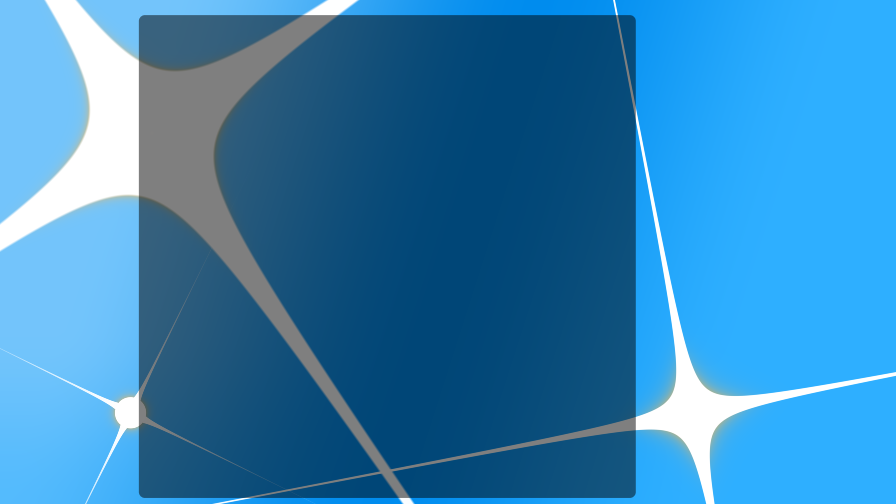
A Shadertoy shader for this background:

```glsl
// Blue sky gradient with three glowing four-pointed stars behind a dark rounded panel.

// Lengths are fractions of the canvas height.
const vec3 DEEP_BLUE = vec3(0.0, 0.55, 0.935);
const vec3 SKY_BLUE = vec3(0.18, 0.685, 1.0);
const vec3 PALE_BLUE = vec3(0.45, 0.77, 0.985);
const vec3 AMBER = vec3(1.0, 0.72, 0.30);
const vec3 WHITE = vec3(1.0);

const float VALLEY_X = 1.07;      // top end of the darkest band
const float VALLEY_SLANT = 0.32;

const vec2 PANEL_CENTER = vec2(0.7685, 0.491);
const vec2 PANEL_HALF = vec2(0.493, 0.479);
const float PANEL_RADIUS = 0.012;
const float PANEL_OPACITY = 0.5;

struct Star {
    vec2 center;
    float angle;
    float spread;     // product of the two arm coordinates on the outline
    float disc;       // radius of the round core
    float softness;   // blur of the outline
    float halo;       // width of the amber rim
    float rimReach;   // distance over which the rim fades
    float armReach;   // distance over which the arms fade
};

const Star BIG = Star(vec2(0.301, 0.736), -0.965, 0.0081, 0.0, 0.006, 0.008, 0.19, 9.0);
const Star MEDIUM = Star(vec2(1.375, 0.181), 0.189, 0.00150, 0.0, 0.0025, 0.018, 0.085, 9.0);
const Star SMALL = Star(vec2(0.259, 0.181), -0.458, 0.00022, 0.031, 0.002, 0.010, 0.042, 0.42);

vec3 skyColor(vec2 p) {
    float side = p.x - VALLEY_X + VALLEY_SLANT * (1.0 - p.y);
    vec3 left = mix(PALE_BLUE, SKY_BLUE, 0.45 * smoothstep(0.35, 0.0, p.y));
    vec3 color = mix(DEEP_BLUE, left, smoothstep(0.0, 0.75, -side));
    return mix(color, SKY_BLUE, smoothstep(0.0, 0.62, side));
}

vec3 addStar(vec3 color, vec2 p, Star star, float pixel) {
    vec2 q = p - star.center;
    float r = max(length(q), 1e-4);
    float c = cos(star.angle);
    float s = sin(star.angle);
    vec2 arm = abs(vec2(c * q.x + s * q.y, c * q.y - s * q.x));

    // Hyperbolic outline; thin arms dim once they are narrower than the blur.
    float armDist = (arm.x * arm.y - star.spread) / r;
    float discDist = r - star.disc;
    float blur = max(star.softness, pixel);
    float thinness = min(1.0, 2.0 * star.spread / (r * max(pixel, 0.5 * blur)));
    float fade = exp(-pow(r / star.armReach, 2.0) * 2.0);
    float arms = smoothstep(0.5 * blur, -0.5 * blur, armDist) * thinness * fade;
    float disc = smoothstep(0.5 * blur, -0.5 * blur, discDist) * step(0.001, star.disc);

    // Warm rim hugging the core, fading along the arms.
    float edge = max(star.disc > 0.0 ? discDist : armDist, 0.0);
    float rim = exp(-edge / star.halo) * exp(-pow(r / star.rimReach, 2.0));
    color = mix(color, AMBER, 0.85 * rim);
    return mix(color, WHITE, max(arms, disc));
}

float roundedBox(vec2 p, vec2 halfSize, float radius) {
    vec2 d = abs(p) - halfSize + radius;
    return length(max(d, 0.0)) + min(max(d.x, d.y), 0.0) - radius;
}

void mainImage(out vec4 fragColor, in vec2 fragCoord) {
    vec2 p = fragCoord / iResolution.y;
    float pixel = 1.0 / iResolution.y;

    vec3 color = skyColor(p);
    color = addStar(color, p, SMALL, pixel);
    color = addStar(color, p, MEDIUM, pixel);
    color = addStar(color, p, BIG, pixel);

    // Translucent dark panel over the scene
    float box = roundedBox(p - PANEL_CENTER, PANEL_HALF, PANEL_RADIUS);
    float panel = clamp(0.5 - box / pixel, 0.0, 1.0);
    color *= 1.0 - PANEL_OPACITY * panel;

    fragColor = vec4(color, 1.0);
}
```
